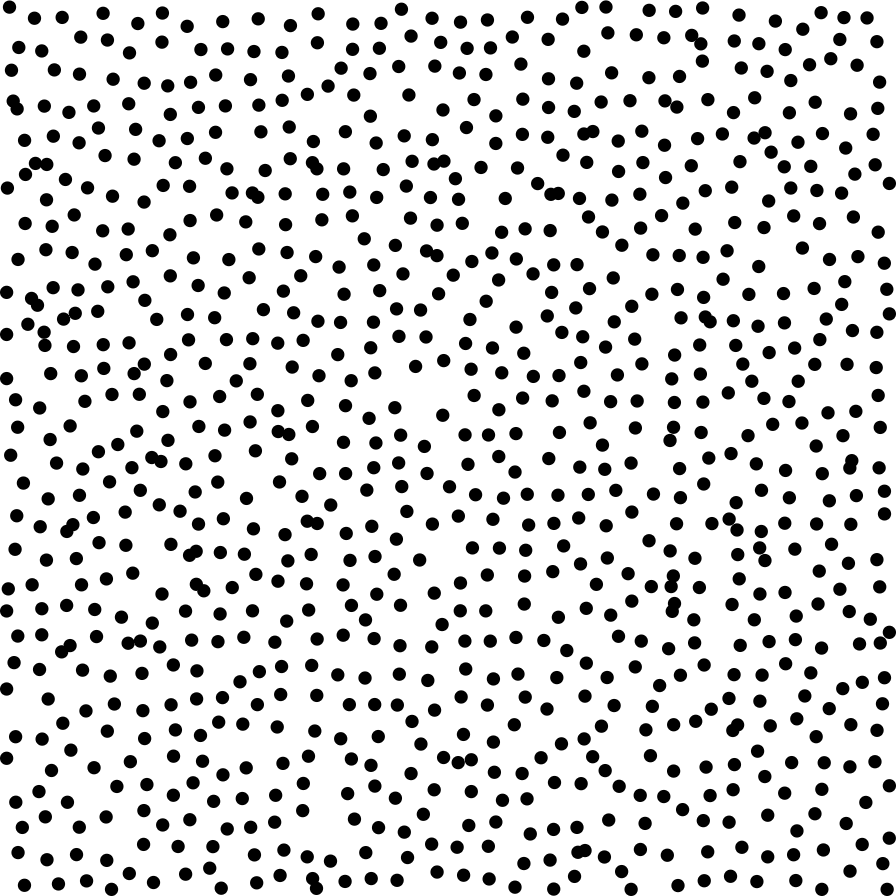
Reproduce this pattern procedurally as a WebGL 2 fragment shader.

```glsl
#version 300 es
precision highp float;
precision highp int;
// Evenly scattered black dots on white, with a few touching pairs.
// Each grid cell holds one jittered dot; two rounds of repulsion between
// neighbours even out the gaps, then a few dots are given a close twin.

#define GRID 30.0         // cells per canvas side
#define DOT_RADIUS 0.0074 // in canvas units
#define JITTER 0.95       // share of the cell used for the random start
#define REACH 1.0         // repulsion distance, in cells
#define PUSH 0.30         // repulsion strength
#define MAX_PUSH 0.28     // longest move per round, in cells
#define TWIN_SHARE 0.038  // share of dots with a twin
#define TWIN_GAP_MIN 0.22 // twin distance, in cells
#define TWIN_GAP_MAX 0.48

uniform vec2 u_resolution;
out vec4 fragColor;

const vec3 PAPER = vec3(1.0);
const vec3 INK = vec3(0.0);

// Integer hash: two random values in 0..1 per cell and seed
vec2 hash2(vec2 cell, uint seed) {
    uvec2 v = uvec2(ivec2(cell) + 64) + seed * uvec2(977u, 613u);
    for (int i = 0; i < 2; i++) {
        v = v * 1664525u + 12345u;
        v.x += v.y * 1664525u;
        v.y += v.x * 1664525u;
        v ^= v >> 16u;
    }
    return vec2(v & 0xffffu) / 65535.0;
}

// Random start position of a cell's dot
vec2 startPoint(vec2 cell) {
    return cell + 0.5 + JITTER * (hash2(cell, 1u) - 0.5);
}

// Push that a dot receives from one neighbour; zero from itself
vec2 repulsion(vec2 point, vec2 other) {
    vec2 away = point - other;
    float dist = length(away);
    return away / max(dist, 1e-4) * max(REACH - dist, 0.0) * PUSH;
}

vec2 limitMove(vec2 move) {
    return move * min(1.0, MAX_PUSH / max(length(move), 1e-4));
}

// First round of repulsion
vec2 spreadOnce(vec2 cell) {
    vec2 point = startPoint(cell);
    vec2 move = vec2(0.0);
    for (int y = -1; y <= 1; y++)
        for (int x = -1; x <= 1; x++)
            move += repulsion(point, startPoint(cell + vec2(x, y)));
    return point + limitMove(move);
}

// Second round, starting from the once-spread point
vec2 spreadTwice(vec2 cell, vec2 point) {
    vec2 move = vec2(0.0);
    for (int y = -1; y <= 1; y++)
        for (int x = -1; x <= 1; x++)
            move += repulsion(point, spreadOnce(cell + vec2(x, y)));
    return point + limitMove(move);
}

// Distance to the nearest dot centre, in cells
float nearestDot(vec2 pos) {
    float nearest = 2.0;
    float margin = DOT_RADIUS * GRID;
    for (int y = -1; y <= 1; y++) {
        for (int x = -1; x <= 1; x++) {
            vec2 cell = floor(pos) + vec2(x, y);
            if (any(lessThan(cell, vec2(0.0))) ||
                any(greaterThanEqual(cell, vec2(GRID)))) continue;

            // Skip dots too far away to cover this position
            vec2 point = spreadOnce(cell);
            if (distance(pos, point) > 1.1) continue;

            point = clamp(spreadTwice(cell, point), margin, GRID - margin);
            nearest = min(nearest, distance(pos, point));

            // Twins lie towards the cell centre, so they stay in range
            vec2 chance = hash2(cell, 2u);
            if (chance.x < TWIN_SHARE) {
                vec2 inward = normalize(cell + 0.5 - point + 1e-4);
                vec2 twin = point + inward * mix(TWIN_GAP_MIN, TWIN_GAP_MAX, chance.y);
                nearest = min(nearest, distance(pos, twin));
            }
        }
    }
    return nearest;
}

void main() {
    float side = min(u_resolution.x, u_resolution.y);
    vec2 uv = gl_FragCoord.xy / side;
    float edge = nearestDot(uv * GRID) / GRID - DOT_RADIUS;
    float coverage = clamp(0.5 - edge * side, 0.0, 1.0);
    fragColor = vec4(mix(PAPER, INK, coverage), 1.0);
}
```
